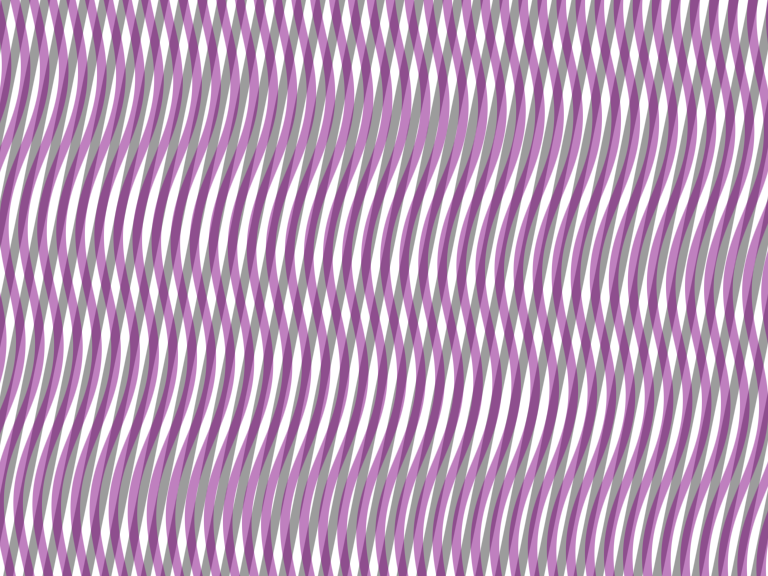
Write a Shadertoy shader that draws this pattern.

```glsl
// Moire of translucent wavy purple stripes laid over straight slanted grey stripes.

// Lengths are fractions of the canvas height; slopes are sideways shift per unit of descent.
const float TAU = 6.2831853;

const vec3  PAPER       = vec3(1.0);
const vec3  GREY_INK    = vec3(0.0);
const float GREY_ALPHA  = 0.39;
const vec3  PURPLE_INK  = vec3(0.5, 0.0, 0.5);
const float PURPLE_ALPHA = 0.5;

const float GREY_PITCH  = 0.03415;   // 39 stripes across
const float GREY_SLOPE  = 0.2013;
const float GREY_PHASE  = 0.695;

const float PURPLE_PITCH = 0.03333;  // 40 stripes across
const float PURPLE_SLOPE = 0.0875;
const float PURPLE_PHASE = 0.06;

const float WAVE_LENGTH = 0.4774;
const float WAVE_HEIGHT = 0.0243;
const float WAVE_START  = 0.2535;

const float STRIPE_FILL = 0.5;       // inked share of each pitch
const float EDGE_SOFTNESS = 0.7;     // edge half-width in output samples

// Coverage of a stripe centred on every whole phase.
float stripe(float phase) {
    float fromCentre = abs(fract(phase + 0.5) - 0.5);
    float soft = EDGE_SOFTNESS * fwidth(phase);
    return smoothstep(-soft, soft, 0.5 * STRIPE_FILL - fromCentre);
}

// Straight slanted stripes.
float greyPhase(vec2 p) {
    return (p.x + GREY_SLOPE * p.y) / GREY_PITCH + GREY_PHASE;
}

// Tilted stripes swayed by a sine that runs along their length.
float purplePhase(vec2 p) {
    float along = p.y - PURPLE_SLOPE * p.x - WAVE_START;
    float sway = WAVE_HEIGHT * sin(TAU * along / WAVE_LENGTH);
    return (p.x + PURPLE_SLOPE * p.y + sway) / PURPLE_PITCH + PURPLE_PHASE;
}

void mainImage(out vec4 fragColor, in vec2 fragCoord) {
    // x runs right, y runs down from the top edge
    vec2 p = vec2(fragCoord.x, iResolution.y - fragCoord.y) / iResolution.y;

    vec3 color = PAPER;
    color = mix(color, GREY_INK, GREY_ALPHA * stripe(greyPhase(p)));
    color = mix(color, PURPLE_INK, PURPLE_ALPHA * stripe(purplePhase(p)));
    fragColor = vec4(color, 1.0);
}
```
